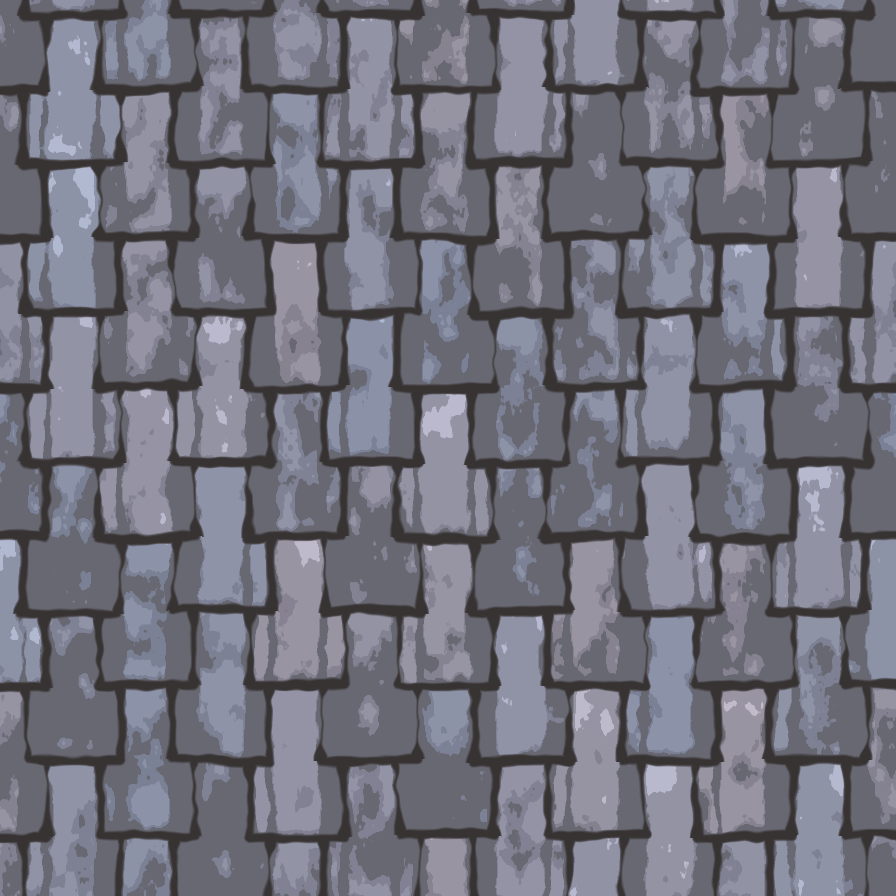
Give the GLSL for this texture, as a WebGL 2 fragment shader.

```glsl
#version 300 es
precision highp float;
// Overlapping slate shingles in staggered rows, with worn, flat-toned patches.
uniform vec2 u_resolution;
out vec4 outColor;

const float REPEATS = 12.0;             // half-columns across and rows down
const vec2 GRID_OFFSET = vec2(0.97, 0.81);
const float HALF_WIDTH = 0.64;          // half width of a shingle's lower part

const vec3 GAP = vec3(0.22, 0.20, 0.20);
const vec3 GAP_RIM = vec3(0.31, 0.30, 0.32);
const vec3 SLATE_DARK = vec3(0.405, 0.408, 0.445);
const vec3 SLATE_MID = vec3(0.51, 0.51, 0.57);
const vec3 SLATE_LIGHT = vec3(0.58, 0.58, 0.64);
const vec3 SLATE_SHINE = vec3(0.73, 0.73, 0.80);

float hash(vec2 p) {
  return fract(sin(dot(p, vec2(127.1, 311.7))) * 43758.545);
}

float noise(vec2 p) {
  vec2 i = floor(p), f = fract(p);
  f = f * f * (3.0 - 2.0 * f);
  return mix(mix(hash(i), hash(i + vec2(1, 0)), f.x),
             mix(hash(i + vec2(0, 1)), hash(i + vec2(1, 1)), f.x), f.y);
}

float fbm(vec2 p) {
  float sum = 0.0, amp = 0.5;
  for (int k = 0; k < 4; k++) {
    sum += amp * noise(p);
    p = p * 2.1 + 7.3;
    amp *= 0.5;
  }
  return sum / 0.9375;
}

// Centre of the closest shingle whose lower edge lies on this row.
float nearestColumn(float x, float row) {
  float parity = mod(row + 1.0, 2.0);
  return 2.0 * floor((x - parity) * 0.5 + 0.5) + parity;
}

// Uneven edges: a slow drift plus fine chipping.
vec2 roughen(vec2 p) {
  vec2 drift = vec2(noise(p * 1.3), noise(p * 1.3 + 40.0)) - 0.5;
  vec2 chips = vec2(noise(p * 6.0 + 11.0), noise(p * 6.0 + 70.0)) - 0.5;
  return p + 0.08 * drift + 0.045 * chips;
}

// Depth inside the dark joints; positive within them.
float jointDepth(vec2 p) {
  float row = floor(p.y), y = p.y - row;
  float column = nearestColumn(p.x, row), dx = p.x - column;

  // Side joints, broken in places and flared at both ends.
  vec2 side = vec2(column + 0.4 * sign(dx), row);
  float wear = noise(vec2(hash(side) * 90.0, p.y * 2.3));
  float flare = 1.0 - smoothstep(0.0, 0.24, min(y, 1.0 - y));
  float sideWidth = 0.042 * smoothstep(0.15, 0.6, wear) + 0.045 * flare;
  float sideDepth = sideWidth - abs(abs(dx) - HALF_WIDTH);

  // Shadow under each lower edge.
  float edge = floor(p.y + 0.5);
  float ex = abs(p.x - nearestColumn(p.x, edge));
  float edgeWidth = 0.035 + 0.035 * noise(p * 3.0);
  float edgeDepth = edgeWidth - length(vec2(max(ex - HALF_WIDTH, 0.0), p.y - edge));
  return max(sideDepth, edgeDepth);
}

// Flat tones of one shingle; local is measured from the middle of its lower edge.
vec3 slate(vec2 local, vec2 id, vec2 p) {
  float ax = abs(local.x);
  vec2 seed = 50.0 * vec2(hash(id), hash(id + 5.7));
  float grain = fbm(p * vec2(3.6, 2.3) + seed);
  float ragged = 0.16 * (fbm(p * vec2(5.0, 2.5) + seed.yx) - 0.5);

  // Pale middle band and occasional pale strips beside it.
  float band = 1.0 - smoothstep(0.25, 0.36, ax + ragged);
  float stripHash = hash(id + 0.3 * sign(local.x));
  float strip = step(0.5, stripHash) * smoothstep(0.38, 0.43, ax + ragged)
              * (1.0 - smoothstep(0.55, 0.61, ax - ragged));
  float body = max(band, strip * 0.95);
  float tone = mix(0.26, 0.88, hash(id + 2.9));
  float shade = tone + 1.1 * (grain - 0.5) - 0.65 * (1.0 - body);
  shade -= 0.35 * (1.0 - smoothstep(0.04, 0.2, local.y + ragged));
  shade += 0.22 * smoothstep(1.35, 1.8, local.y) * band;

  float warmth = hash(id + 8.1);
  vec3 tint = mix(vec3(0.94, 0.99, 1.03), vec3(1.04, 1.0, 0.99), warmth);
  vec3 color = mix(SLATE_DARK, SLATE_MID * tint, smoothstep(0.41, 0.44, shade));
  color = mix(color, SLATE_LIGHT * tint, smoothstep(0.55, 0.58, shade));
  return mix(color, SLATE_SHINE * tint, smoothstep(1.08, 1.11, shade));
}

void main() {
  vec2 p = gl_FragCoord.xy / u_resolution * REPEATS - GRID_OFFSET;
  float pixel = REPEATS / min(u_resolution.x, u_resolution.y);
  vec2 q = roughen(p);

  // Upper rows cover lower ones, leaving a narrow neck between neighbours.
  float row = floor(q.y);
  float column = nearestColumn(q.x, row);
  if (abs(q.x - column) > HALF_WIDTH) {
    row -= 1.0;
    column = nearestColumn(q.x, row);
  }
  vec2 id = mod(vec2(column, row), REPEATS);
  vec3 color = slate(q - vec2(column, row), id, p);

  float depth = jointDepth(q);
  color = mix(color, GAP_RIM, smoothstep(-pixel, pixel, depth + 0.016));
  color = mix(color, GAP, smoothstep(-pixel, pixel, depth));
  outColor = vec4(color, 1.0);
}
```
